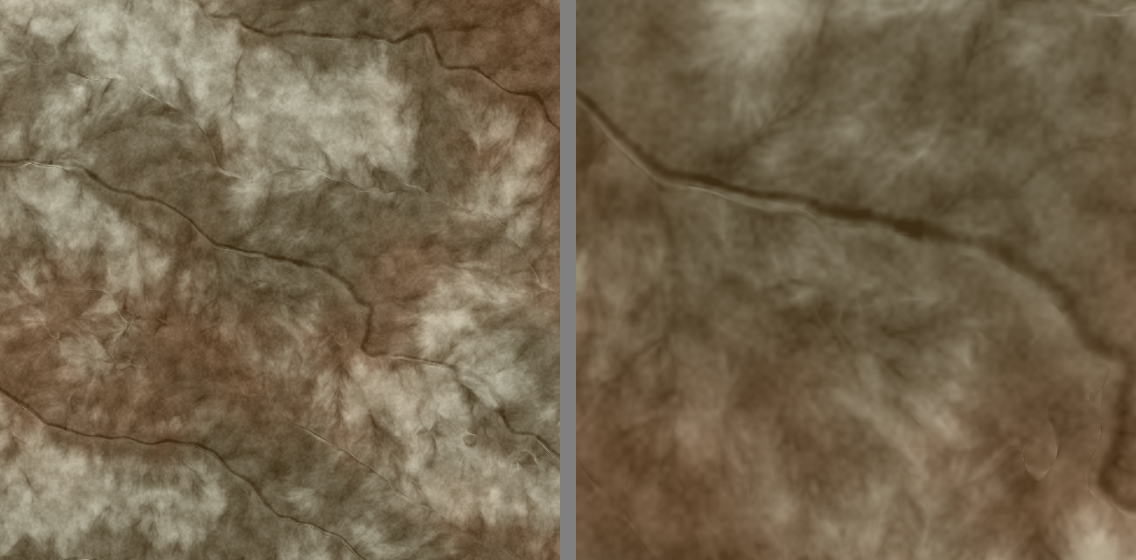
Left, the full canvas; right, a detail of the centre.
A WebGL 1 fragment shader for this texture:

```glsl
precision highp float;
uniform vec2 u_resolution;

#define VALLEY_SPACING 0.43
#define VALLEY_WARP 1.0
#define DOWNSTREAM_TILT 3.0
#define GULLY_FREQUENCY 10.0
#define GULLY_BRANCHING 0.7
#define CRUST_SCALE 9.0
#define CRUST_STRENGTH 0.52
#define DETAIL_STRENGTH 0.95
#define BASE_TONE 0.23

const vec2 ACROSS = vec2(0.57, 0.82);   // from valley to valley
const vec2 ALONG = vec2(0.82, -0.57);   // up the valley floors
const vec3 DARK_SOIL = vec3(0.33, 0.26, 0.17);
const vec3 PALE_CRUST = vec3(0.72, 0.67, 0.60);
const vec3 RUST = vec3(1.10, 0.96, 0.88);
const vec3 OLIVE = vec3(0.96, 1.01, 0.99);

vec2 hash2(vec2 p) {
  vec3 q = fract(vec3(p.xyx) * vec3(0.1031, 0.1030, 0.0973));
  q += dot(q, q.yzx + 33.33);
  return fract((q.xx + q.yz) * q.zy);
}

float noise(vec2 p) {
  vec2 cell = floor(p), f = fract(p);
  f = f * f * (3.0 - 2.0 * f);
  float low = mix(hash2(cell).x, hash2(cell + vec2(1, 0)).x, f.x);
  float high = mix(hash2(cell + vec2(0, 1)).x, hash2(cell + vec2(1, 1)).x, f.x);
  return mix(low, high, f.y);
}

// Fractal noise centred on zero
float fbm(vec2 p) {
  float sum = 0.0, amplitude = 0.5;
  for (int i = 0; i < 5; i++) {
    sum += amplitude * (noise(p) - 0.5);
    p = mat2(1.6, 1.2, -1.2, 1.6) * p + 17.3;
    amplitude *= 0.5;
  }
  return sum;
}

// Signed position within a valley: 0 on the channel, +-0.5 on the crests
float valleySide(vec2 p) {
  float u = dot(p, ACROSS) / VALLEY_SPACING - 0.08;
  return fract(u + VALLEY_WARP * fbm(p * 2.3 + 5.0)) - 0.5;
}

float terrain(vec2 p) {
  float hills = 0.9 * noise(p * 3.2 + 40.0);
  return 2.0 * abs(valleySide(p)) + DOWNSTREAM_TILT * dot(p, ALONG) + hills;
}

// Local furrows across a direction: x = height, yz = slope
vec3 furrows(vec2 p, vec2 dir) {
  vec2 cell = floor(p), f = fract(p);
  vec4 sum = vec4(0.0);
  for (int j = -1; j <= 1; j++) {
    for (int i = -1; i <= 1; i++) {
      vec2 offset = vec2(float(i), float(j));
      vec2 d = f - offset - hash2(cell + offset);
      float weight = exp(-2.5 * dot(d, d));
      float phase = 6.2832 * dot(d, dir);
      sum += weight * vec4(cos(phase), -sin(phase) * dir, 1.0);
    }
  }
  return sum.xyz / sum.w;
}

void main() {
  vec2 p = gl_FragCoord.xy / u_resolution;
  float side = valleySide(p);

  // Downhill direction of the large landforms
  float stepSize = 0.012;
  float height = terrain(p);
  vec2 slope = vec2(terrain(p + vec2(stepSize, 0.0)),
                    terrain(p + vec2(0.0, stepSize))) - height;
  slope /= length(slope) + 0.0001;

  // Branching gullies, each octave bent by the one before
  float gully = 0.0, amplitude = 0.5, frequency = GULLY_FREQUENCY;
  vec2 relief = vec2(0.0);
  for (int i = 0; i < 5; i++) {
    vec2 dir = vec2(slope.y, -slope.x) / (length(slope) + 0.0001);
    vec3 furrow = furrows(p * frequency, dir);
    gully += amplitude * furrow.x;
    relief += amplitude * furrow.yz;
    slope += GULLY_BRANCHING * furrow.yz;
    amplitude *= 0.62;
    frequency *= 1.9;
  }

  // Pale crust left on the spurs, brown soil on floors and shaded flanks
  float region = fbm(p * 2.4 + 71.0);
  float wash = 1.0 - smoothstep(0.015, 0.13, abs(side));
  float cover = 1.6 * fbm(p * CRUST_SCALE + 0.15 * relief) + 0.32 * gully
              + 1.0 * region - 0.2 * sin(6.2832 * side) - 0.3 * wash;
  float crust = smoothstep(-0.25, 0.36, cover);

  // Incised lines, relief light and fine grain
  float incision = smoothstep(0.3, 0.85, -gully);
  float channelWidth = 0.006 + 0.016 * noise(p * 7.0 + 9.0);
  float channel = 1.0 - smoothstep(0.0, channelWidth, abs(side - 0.004));
  float bank = smoothstep(-0.05, -0.015, side) * (1.0 - smoothstep(-0.015, 0.0, side));
  float light = dot(relief, vec2(0.6, -0.8));
  float detail = fbm(p * 42.0 + 0.4 * relief);
  float grain = noise(p * 240.0) - 0.5;

  float tone = BASE_TONE + CRUST_STRENGTH * crust + 0.5 * region + 0.09 * gully;
  tone += DETAIL_STRENGTH * detail * mix(0.55, 1.0, crust);
  tone += 0.14 * light + 0.13 * grain + 0.09 * bank;
  tone -= 0.17 * incision + 0.26 * channel;

  vec3 color = mix(DARK_SOIL, PALE_CRUST, clamp(tone, -0.2, 1.2));
  float warmth = smoothstep(-0.18, 0.2, fbm(p * 3.1 + 23.0));
  color *= mix(OLIVE, RUST, warmth * mix(0.75, 0.35, crust));
  gl_FragColor = vec4(color, 1.0);
}
```
